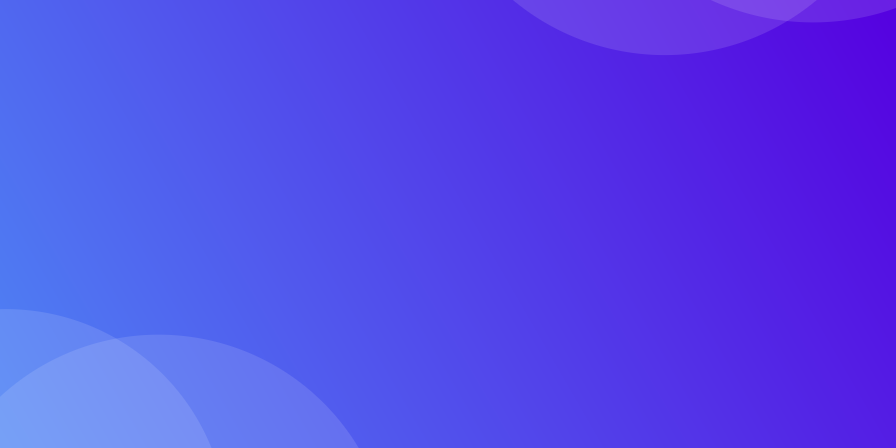
Reproduce this background procedurally as a Shadertoy shader.

```glsl
#define GRADIENT_ANGLE 0.5236
#define DISC_OPACITY 0.12
#define AZURE vec3(0.308, 0.522, 0.957)
#define VIOLET vec3(0.334, 0.0, 0.878)

// Lays a translucent white disc over the colour, with a one-pixel soft edge
vec3 addDisc(vec3 base, vec2 p, vec2 center, float radius) {
    float pixel = 1.0 / iResolution.y;
    float dist = length(p - center) - radius;
    float coverage = clamp(0.5 - dist / pixel, 0.0, 1.0);
    return mix(base, vec3(1.0), DISC_OPACITY * coverage);
}

void mainImage(out vec4 fragColor, in vec2 fragCoord) {
    // Canvas height is one unit
    vec2 p = fragCoord / iResolution.y;
    vec2 canvas = iResolution.xy / iResolution.y;

    // Diagonal gradient spanning corner to corner
    vec2 direction = vec2(cos(GRADIENT_ANGLE), sin(GRADIENT_ANGLE));
    float t = dot(p, direction) / dot(canvas, direction);
    vec3 color = mix(AZURE, VIOLET, clamp(t, 0.0, 1.0));

    // Lower left pair
    color = addDisc(color, p, vec2(0.013, -0.185), 0.495);
    color = addDisc(color, p, vec2(0.354, -0.268), 0.521);

    // Upper right pair, placed from the top right corner
    color = addDisc(color, p, canvas + vec2(-0.516, 0.406), 0.529);
    color = addDisc(color, p, canvas + vec2(-0.185, 0.497), 0.547);

    fragColor = vec4(color, 1.0);
}
```
